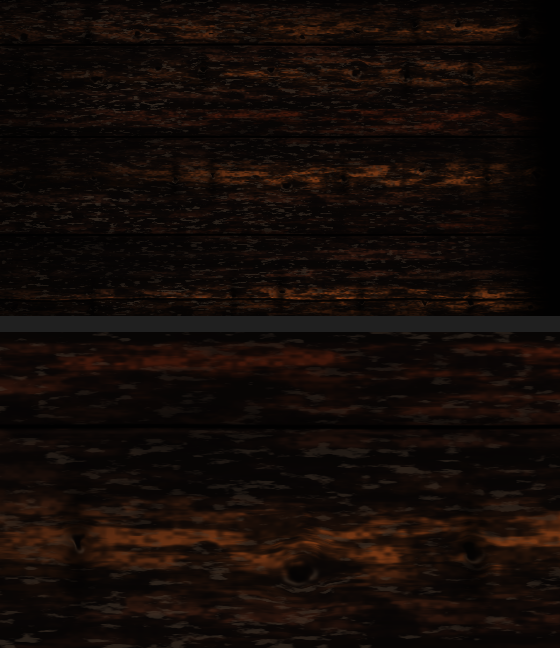
Top: the whole. Bottom: its middle third, enlarged.
Write a Shadertoy shader that draws this texture.

```glsl
// Dark, charred timber wall: four horizontal planks split by three black seams.
// Stretched noise makes the grain, each plank has a warm band with a row of knots,
// and a soft falloff buries the borders in shadow.

const vec3 CHAR = vec3(0.022, 0.015, 0.014);
const vec3 UMBER = vec3(0.135, 0.078, 0.056);
const vec3 RUST = vec3(0.250, 0.085, 0.035);
const vec3 AMBER = vec3(0.430, 0.200, 0.070);
const vec3 ASH = vec3(0.250, 0.200, 0.155);
const float PLANK_HEIGHT = 0.301;
const float FIRST_SEAM = 0.257;
const int KNOTS = 9;

float hash(vec2 p) {
    vec3 q = fract(vec3(p.xyx) * 0.1031);
    q += dot(q, q.yzx + 33.33);
    return fract((q.x + q.y) * q.z);
}

float noise(vec2 p) {
    vec2 cell = floor(p), f = fract(p);
    f = f * f * (3.0 - 2.0 * f);
    float low = mix(hash(cell), hash(cell + vec2(1, 0)), f.x);
    float high = mix(hash(cell + vec2(0, 1)), hash(cell + vec2(1, 1)), f.x);
    return mix(low, high, f.y);
}

float fbm(vec2 p) {
    float sum = 0.0, gain = 0.5;
    for (int i = 0; i < 4; i++) {
        sum += gain * noise(p);
        p = p * 2.03 + 17.3;
        gain *= 0.5;
    }
    return sum / 0.9375;
}

float bell(float x, float width) {
    x /= width;
    return exp(-x * x);
}

// Plank coordinate: whole numbers fall on the seams, slightly uneven in height
float plankCoord(float y) {
    float k = (y - FIRST_SEAM) / PLANK_HEIGHT;
    return k - 0.03 * k * (2.0 - k);
}

// Height of the warm band inside each plank, bottom plank first
float bandHeight(float id) {
    const vec4 heights = vec4(0.37, 0.58, 0.66, 0.16);
    return heights[int(clamp(id + 1.0, 0.0, 3.0))];
}

// Knots of one plank: x = dark core, y = pale rim, z = stain, w = grain bend
vec4 knots(vec2 p, float id, float band, float width) {
    vec4 sum = vec4(0.0);
    for (int i = 0; i < KNOTS; i++) {
        vec2 seed = vec2(float(i) + 3.0, id * 7.0 + 31.0);
        float size = mix(0.006, 0.015, pow(hash(seed + 5.0), 2.0));
        float x = (float(i) + 0.15 + 0.7 * hash(seed)) * width / float(KNOTS);
        float y = (band + 0.16 * (hash(seed + 11.0) - 0.5)) * PLANK_HEIGHT;
        vec2 d = p - vec2(x, y);
        d += 0.012 * (vec2(noise(p * 90.0), noise(p * 90.0 + 40.0)) - 0.5);
        float r = length(d * vec2(0.75, 1.0)) / size;
        float strength = step(0.55, hash(seed + 23.0));
        sum.x += 1.0 - smoothstep(0.5, 1.1, r);
        sum.y += bell(r - 1.15, 0.25) * smoothstep(0.4, -0.8, d.y / size);
        sum.z += strength * bell(d.x, 0.016) * bell(d.y, 0.07);
        sum.w += d.y * bell(d.x, size * 2.5) * bell(d.y, size * 3.0);
    }
    return sum;
}

// Darkening toward the borders, heaviest on the right
float shadow(vec2 s) {
    float sides = mix(0.6, 1.0, smoothstep(0.0, 0.25, s.x)) * (1.0 - smoothstep(0.87, 0.985, s.x));
    return sides * smoothstep(1.2, 0.85, s.y) * smoothstep(-0.08, 0.08, s.y);
}

void mainImage(out vec4 fragColor, in vec2 fragCoord) {
    vec2 s = fragCoord / iResolution.xy;
    vec2 p = fragCoord / iResolution.y;
    float pixel = 1.0 / iResolution.y;
    float width = iResolution.x / iResolution.y;
    float k = plankCoord(p.y + 0.0015 * (noise(vec2(p.x * 9.0, 2.0)) - 0.5));
    float id = floor(k), v = k - id, band = bandHeight(id);
    vec4 knot = knots(vec2(p.x, v * PLANK_HEIGHT), id, band, width);

    // Grain: long streaks, fine fibres, burnt pits and a crisp speckle
    vec2 g = vec2(p.x, p.y - 0.6 * knot.w + 0.006 * noise(p * vec2(3, 9))) + id * 3.7;
    float streak = smoothstep(0.32, 0.66, fbm(g * vec2(0.9, 32.0)));
    float fibre = smoothstep(0.34, 0.66, fbm(g * vec2(16.0, 120.0) + 9.0));
    float pits = smoothstep(0.38, 0.52, fbm(g * vec2(16.0, 55.0) + 51.0));
    float patches = smoothstep(0.3, 0.65, fbm(g * vec2(2.0, 6.0) + 77.0));
    float speckle = noise(g * vec2(130.0, 240.0) + 5.0);
    float grain = mix(0.25, 1.0, fibre) * mix(0.25, 1.0, pits) * mix(0.45, 1.35, speckle);

    // Warm tones, stronger on the right half
    float warmth = mix(0.3, 1.0, smoothstep(0.15, 0.6, s.x));
    float amber = bell(v - band, 0.14) * warmth * mix(0.3, 1.0, streak);
    float rust = (bell(v - band + 0.45, 0.12) + 0.35 * patches) * warmth * streak;
    vec3 wood = UMBER * mix(0.25, 1.0, streak) * mix(0.4, 1.0, patches);
    wood = mix(wood, RUST, clamp(rust, 0.0, 0.9));
    wood = mix(wood, AMBER, clamp(amber, 0.0, 0.9));
    vec3 color = mix(CHAR, wood, min(grain, 1.1));

    // Thin weathered fibres, mostly on the left
    float worn = smoothstep(0.58, 0.76, fbm(g * vec2(45.0, 190.0) + 23.0));
    color = mix(color, ASH, worn * mix(0.75, 0.35, s.x) * mix(0.4, 1.0, patches));

    // Knots and the stains around them
    color *= 1.0 - 0.7 * min(knot.z, 1.0);
    color = mix(color, ASH, 0.6 * min(knot.y, 1.0) * speckle);
    color = mix(color, CHAR * 0.4, 0.9 * min(knot.x, 1.0));

    // Long split in the lowest plank
    float split = (v - band - 0.05 * (fbm(vec2(p.x * 6.0, 4.0)) - 0.5)) * PLANK_HEIGHT;
    float lowest = step(id, -0.5);
    color += AMBER * 0.4 * lowest * bell(split - 0.005, 0.002) * speckle;
    color = mix(color, CHAR * 0.3, 0.9 * lowest * (1.0 - smoothstep(0.001, 0.002 + pixel, abs(split))));

    // Seams with a soft shade and a faint worn lip below
    float seam = abs(k - round(k)) * PLANK_HEIGHT;
    float lip = bell((1.0 - v) * PLANK_HEIGHT - 0.006, 0.002) * noise(vec2(p.x * 12.0, id));
    color += 0.4 * UMBER * lip;
    color *= 1.0 - 0.4 * bell(seam, 0.02);
    color *= smoothstep(0.001, 0.0025 + pixel, seam);

    fragColor = vec4(color * shadow(s) + CHAR * 0.2, 1.0);
}
```
